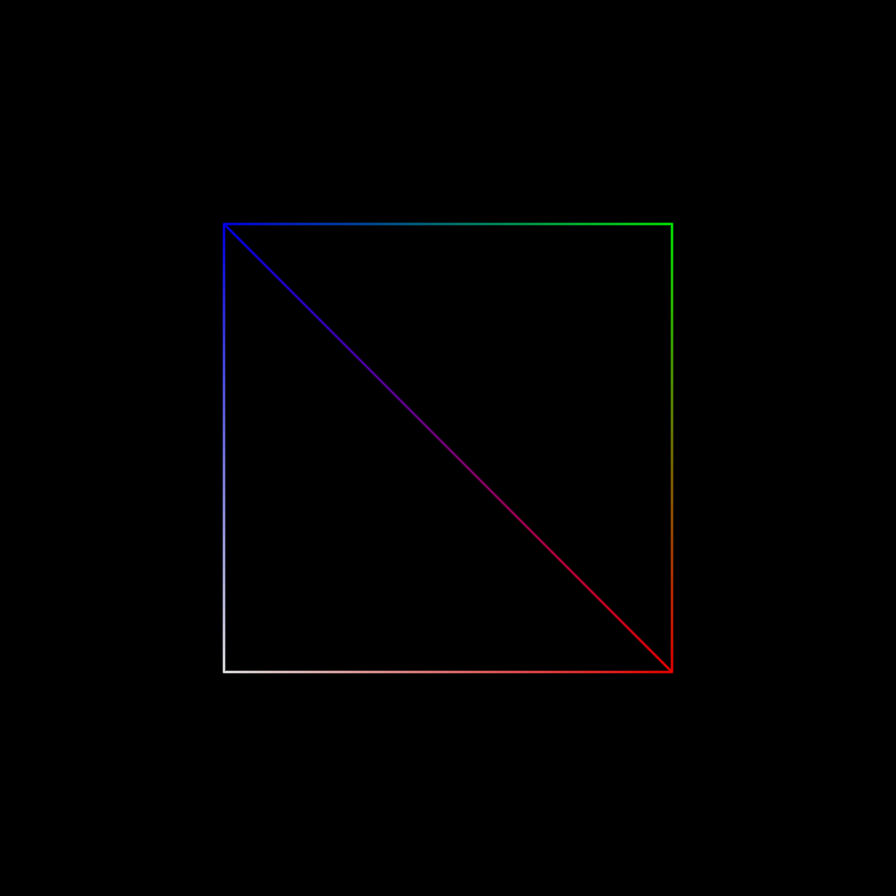
Reproduce this background procedurally as a Shadertoy shader.

```glsl
const float HALF_WIDTH = 0.0025;
const vec3 WHITE = vec3(1.0);
const vec3 RED = vec3(1.0, 0.0, 0.0);
const vec3 GREEN = vec3(0.0, 1.0, 0.0);
const vec3 BLUE = vec3(0.0, 0.0, 1.0);

// Position of the closest point along a segment, from 0 to 1
float segmentParameter(vec2 p, vec2 a, vec2 b) {
    vec2 ab = b - a;
    return clamp(dot(p - a, ab) / dot(ab, ab), 0.0, 1.0);
}

// Soft line whose colour blends from one end to the other
vec3 gradientLine(vec2 p, vec2 a, vec2 b, vec3 colorA, vec3 colorB, float halfWidth) {
    float t = segmentParameter(p, a, b);
    float dist = length(p - mix(a, b, t));
    float coverage = 1.0 - smoothstep(0.0, halfWidth, dist);
    return mix(colorA, colorB, t) * coverage;
}

void mainImage(out vec4 fragColor, in vec2 fragCoord) {
    float size = min(iResolution.x, iResolution.y);
    vec2 p = (fragCoord - 0.5 * iResolution.xy) / size + 0.5;
    float halfWidth = max(HALF_WIDTH, 1.28 / size);

    // Square corners, counterclockwise from the lower left
    vec2 corners[4] = vec2[4](vec2(0.25), vec2(0.75, 0.25), vec2(0.75), vec2(0.25, 0.75));
    vec3 colors[4] = vec3[4](WHITE, RED, GREEN, BLUE);

    // Outline
    vec3 color = vec3(0.0);
    for (int i = 0; i < 4; i++) {
        int j = (i + 1) % 4;
        color = max(color, gradientLine(p, corners[i], corners[j], colors[i], colors[j], halfWidth));
    }

    // Shared diagonal of the two triangles
    color = max(color, gradientLine(p, corners[1], corners[3], colors[1], colors[3], halfWidth));

    fragColor = vec4(color, 1.0);
}
```
